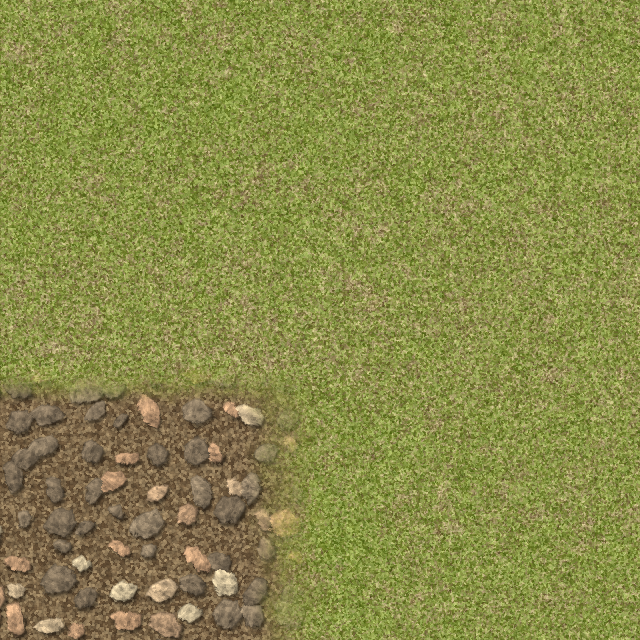
Reproduce this texture procedurally as a Shadertoy shader.

```glsl
const float TAU = 6.2831853;

vec3 hash3(vec2 p) {
    vec3 q = fract(p.xyx * vec3(0.1031, 0.1030, 0.0973));
    q += dot(q, q.yxz + 33.33);
    return fract((q.xxy + q.yzz) * q.zyx);
}

vec2 direction(float angle) {
    return vec2(cos(angle), sin(angle));
}

vec2 turn(vec2 p, float angle) {
    vec2 d = direction(angle);
    return vec2(dot(p, d), dot(p, vec2(-d.y, d.x)));
}

// Layered, warped sines, roughly -1 to 1
float waves(vec2 p) {
    float sum = 0.0, amp = 0.55;
    for (int i = 0; i < 5; i++) {
        p = turn(p, 0.65) * 1.8 + 1.2 * sin(p.yx * 0.7) + 3.1;
        sum += amp * sin(p.x) * cos(p.y);
        amp *= 0.65;
    }
    return sum;
}

// Cellular noise: distance to the nearest point, and its random id
vec2 cellular(vec2 p) {
    vec2 cell = floor(p), best = vec2(9.0, 0.0);
    for (int k = 0; k < 9; k++) {
        vec2 c = cell + vec2(k % 3 - 1, k / 3 - 1);
        vec3 h = hash3(c);
        float d = length(p - c - h.xy);
        if (d < best.x) best = vec2(d, h.z);
    }
    return best;
}

// Randomly turned strokes: coverage and id of the topmost one
vec2 blades(vec2 p, float blur) {
    vec2 cell = floor(p), result = vec2(0.0);
    for (int k = 0; k < 9; k++) {
        vec2 c = cell + vec2(k % 3 - 1, k / 3 - 1);
        vec3 h = hash3(c);
        vec2 q = turn(p - c - h.xy, h.z * TAU);
        q.x -= clamp(q.x, -0.45, 0.45);
        float cover = 1.0 - smoothstep(0.19 - blur, 0.19 + blur, length(q));
        if (cover > result.x) result = vec2(cover, fract(h.z * 17.0 + h.x * 5.0));
    }
    return result;
}

float glow(vec2 p, vec2 center, vec2 size) {
    vec2 q = (p - center) / size;
    return exp(-dot(q, q));
}

vec3 bladeColor(float id, float dry) {
    vec3 living = mix(vec3(0.34, 0.43, 0.13), vec3(0.65, 0.70, 0.35), id);
    vec3 straw = mix(vec3(0.43, 0.35, 0.24), vec3(0.82, 0.75, 0.56), id);
    float choice = fract(id * 7.31);
    return mix(living, straw, smoothstep(choice - 0.12, choice + 0.12, dry));
}

vec3 grass(vec2 uv, float pixel) {
    // Broad dry zones, then small withered spots
    float dry = 0.28 + 0.16 * waves(uv * 17.0);
    dry += 0.17 * glow(uv, vec2(0.42, 0.44), vec2(0.14, 0.08));
    dry += 0.13 * glow(uv, vec2(0.06, 0.51), vec2(0.20, 0.07));
    dry += 0.08 * glow(uv, vec2(0.72, 0.52), vec2(0.20, 0.16));
    dry -= 0.08 * glow(uv, vec2(0.52, 0.22), vec2(0.10, 0.20));
    dry -= 0.08 * glow(uv, vec2(0.28, 0.84), vec2(0.25, 0.16));
    vec2 spot = cellular(uv * 32.0 + 0.4 * waves(uv * 60.0));
    dry += 0.34 * step(0.76, spot.y) * (1.0 - smoothstep(0.1, 0.55, spot.x));
    dry = clamp(dry, 0.03, 0.8);

    vec3 color = mix(vec3(0.48, 0.55, 0.21), vec3(0.57, 0.50, 0.34), dry);
    float scale = 115.0;
    for (int i = 0; i < 3; i++) {
        vec2 blade = blades(uv * scale + float(i) * 19.7, pixel * scale);
        color = mix(color, bladeColor(blade.y, dry), 0.72 * blade.x);
        scale *= 1.48;
    }
    color += 0.24 * (cellular(uv * 320.0).y - 0.5);
    return color * (1.03 + 0.05 * waves(uv * 55.0 + 8.0));
}

// Faceted stones: edge distance, offset from the center, and id
vec4 stoneField(vec2 p) {
    vec2 cell = floor(p);
    vec4 best = vec4(9.0, 0.0, 0.0, 0.0);
    for (int k = 0; k < 9; k++) {
        vec2 c = cell + vec2(k % 3 - 1, k / 3 - 1);
        vec3 h = hash3(c + 41.0), g = hash3(c + 87.0);
        vec2 offset = p - c - 0.5 - 0.6 * (h.xy - 0.5);
        float size = mix(0.28, 0.60, h.z);
        vec2 q = turn(offset, (g.x - 0.6) * 2.6) / (size * vec2(1.0, mix(0.5, 0.85, g.y)));
        float facet = -9.0;
        for (int i = 0; i < 6; i++) {
            float r = fract(g.z * 13.0 + float(i) * 0.618);
            facet = max(facet, dot(q, direction((float(i) + 0.6 * r) * TAU / 6.0)) + 0.25 * r);
        }
        float edge = (mix(length(q), facet, 0.75) - 0.92) * size;
        if (edge < best.x) best = vec4(edge, offset / size, g.z);
    }
    return best;
}

// Color of the ground, with stone coverage in w
vec4 stonyGround(vec2 uv, float pixel) {
    const float COUNT = 18.5;
    vec2 grit = cellular(uv * 230.0);
    float rough = waves(uv * 110.0);
    vec3 soil = mix(vec3(0.35, 0.27, 0.18), vec3(0.62, 0.53, 0.39), grit.y);
    soil *= 1.08 - 0.22 * grit.x + 0.14 * rough;

    vec2 p = uv * COUNT + 0.06 * rough;
    vec4 stone = stoneField(p);
    float shadow = 1.0 - smoothstep(-0.08, 0.08, stoneField(p + vec2(-0.06, 0.09)).x);
    soil *= 1.0 - 0.42 * shadow;

    // Grey-brown, pink and pale rock, lit from the upper left
    vec3 rock = mix(vec3(0.46, 0.40, 0.32), vec3(0.58, 0.51, 0.41), fract(stone.w * 9.0));
    rock = mix(rock, vec3(0.74, 0.59, 0.45), smoothstep(0.58, 0.70, stone.w));
    rock = mix(rock, vec3(0.78, 0.71, 0.57), smoothstep(0.90, 0.95, stone.w));
    rock *= 1.0 + 0.24 * dot(stone.yz, vec2(-0.5, 0.8)) + 0.24 * rough + 0.22 * (grit.y - 0.5);
    rock *= 1.0 - 0.26 * smoothstep(-0.07, 0.0, stone.x);
    float blur = pixel * COUNT;
    float cover = 1.0 - smoothstep(-blur, blur, stone.x);
    return vec4(mix(soil, rock, cover), cover);
}

void mainImage(out vec4 fragColor, in vec2 fragCoord) {
    vec2 uv = fragCoord / iResolution.xy;
    float pixel = 1.0 / iResolution.y;
    vec3 color = grass(uv, pixel);

    // Stony corner fading under a mossy border
    vec2 beyond = max(uv - vec2(0.365, 0.355), 0.0) / vec2(0.15, 0.075);
    float bare = 1.0 - smoothstep(0.1, 1.0, length(beyond) + 0.12 * waves(uv * 24.0));
    if (bare > 0.0) {
        vec4 ground = stonyGround(uv, pixel);
        vec3 mossy = mix(ground.rgb, ground.rgb * vec3(1.0, 1.08, 0.72) + 0.04, 1.0 - bare);
        color = mix(color, mossy, mix(bare, sqrt(bare), 0.5 * ground.w));
    }
    fragColor = vec4(clamp(color, 0.0, 1.0), 1.0);
}
```
